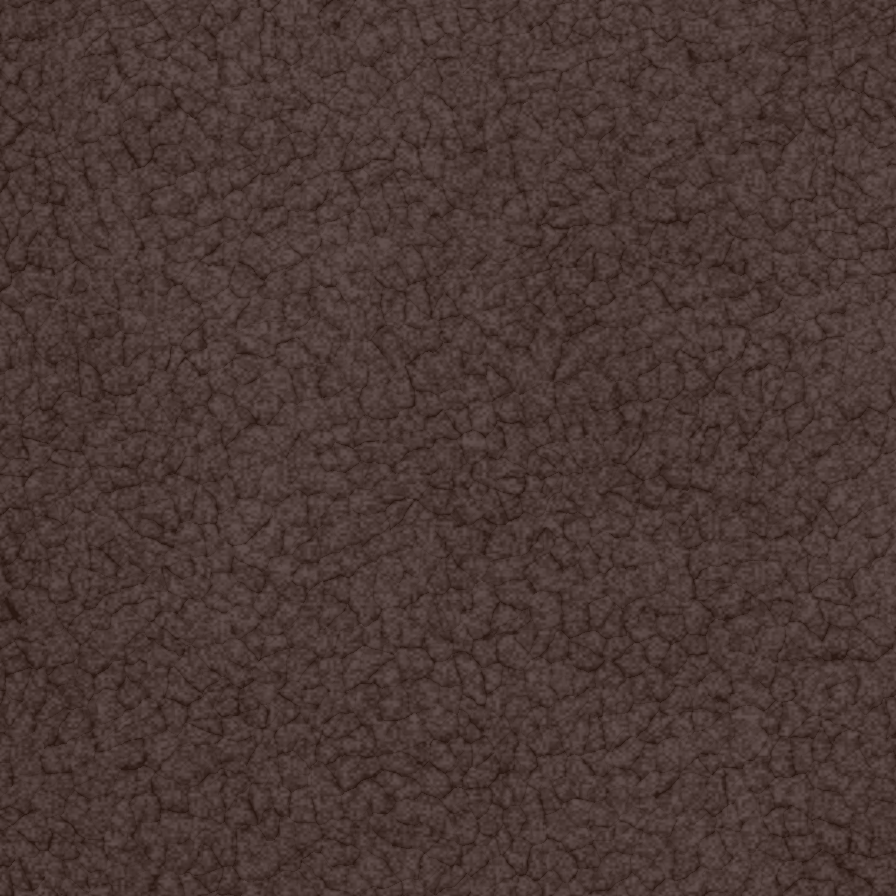
Give the GLSL for this texture, as a WebGL 1 fragment shader.

```glsl
precision highp float;
uniform vec2 u_resolution;

vec2 hash2(vec2 p) {
  vec3 q = fract(p.xyx * vec3(0.1031, 0.1030, 0.0973));
  q += dot(q, q.yzx + 33.33);
  return fract((q.xx + q.yz) * q.zy);
}

float noise(vec2 p) {
  vec2 i = floor(p), f = fract(p);
  f = f * f * (3.0 - 2.0 * f);
  return mix(mix(hash2(i).x, hash2(i + vec2(1, 0)).x, f.x),
             mix(hash2(i + vec2(0, 1)).x, hash2(i + 1.0).x, f.x), f.y);
}

vec2 noise2(vec2 p) {
  return vec2(noise(p), noise(p + 71.7)) - 0.5;
}

mat2 rotation(float angle) {
  float c = cos(angle), s = sin(angle);
  return mat2(c, -s, s, c);
}

// Voronoi borders of uneven depth: x = groove depth, y = upward tilt of the rim
vec2 creases(vec2 p, float width) {
  vec2 cell = floor(p), nearestCell = cell, nearest = vec2(0.0);
  float best = 9.0;
  for (int y = -1; y <= 1; y++) {
    for (int x = -1; x <= 1; x++) {
      vec2 id = cell + vec2(x, y);
      vec2 r = id + 0.05 + 0.9 * hash2(id) - p;
      if (dot(r, r) < best) {
        best = dot(r, r);
        nearest = r;
        nearestCell = id;
      }
    }
  }
  float groove = 0.0, tilt = 0.0;
  for (int y = -1; y <= 1; y++) {
    for (int x = -1; x <= 1; x++) {
      if (x == 0 && y == 0) continue;
      vec2 id = nearestCell + vec2(x, y);
      vec2 r = id + 0.05 + 0.9 * hash2(id) - p;
      vec2 dir = normalize(r - nearest);
      float edge = max(dot(0.5 * (r + nearest), dir), 0.0);
      float depth = mix(0.2, 1.0, hash2(id + nearestCell + 19.0).y);
      groove = max(groove, depth * exp(-edge / width));
      tilt += depth * dir.y * exp(-edge / 0.2);
    }
  }
  return vec2(groove, tilt);
}

void main() {
  vec2 uv = gl_FragCoord.xy / u_resolution;

  // Wander and jitter of the crease lines
  vec2 p = uv + 0.030 * noise2(uv * 8.0) + 0.007 * noise2(uv * 45.0)
              + 0.004 * noise2(uv * 130.0);

  // Pebbles, their small splits, long rising folds and upright wrinkles
  vec2 pebbles = creases(rotation(0.3) * p * vec2(38.0, 35.0) + 5.0, 0.095);
  vec2 splits = creases(rotation(0.9) * p * vec2(60.0, 66.0) + 90.0, 0.10);
  vec2 folds = creases(rotation(0.45) * p * vec2(5.0, 13.0) + 40.0, 0.022);
  vec2 wrinkles = creases(rotation(-0.1) * p * vec2(20.0, 10.0) + 130.0, 0.04);

  // Skin grain and broad mottling
  float grain = 2.7 * (noise(uv * vec2(270.0, 310.0)) - 0.5)
              + 1.2 * (noise(uv * 150.0 + 17.0) - 0.5);
  float mottle = 0.7 * (noise(uv * 3.0 + 8.0) - 0.5)
               + 0.4 * (noise(uv * 11.0 + 3.0) - 0.5);

  float tone = 0.98 + grain + mottle + 0.6 * pebbles.y + 0.2 * splits.y
             - 2.7 * pebbles.x - 1.1 * splits.x
             - 1.3 * folds.x - 0.8 * wrinkles.x;
  tone = clamp(tone, -3.0, 2.2);

  vec3 leather = vec3(0.29, 0.22, 0.204);
  gl_FragColor = vec4(leather + tone * vec3(0.041, 0.041, 0.043), 1.0);
}
```
